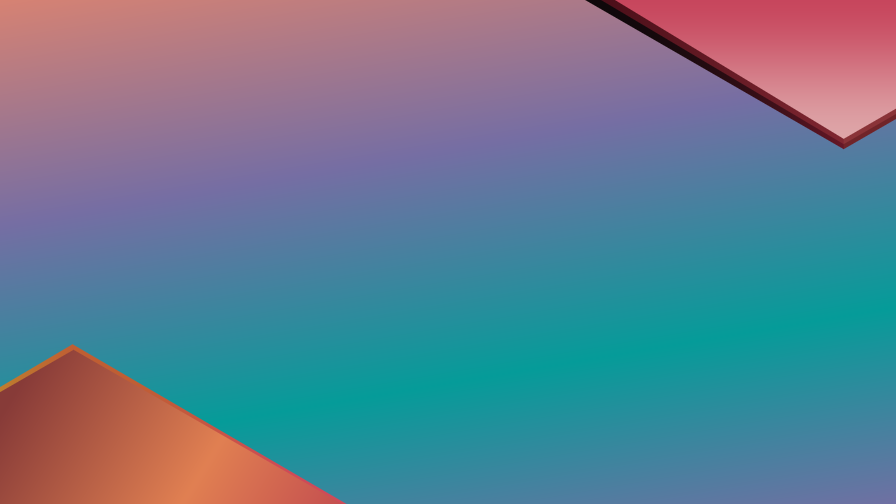
This background is drawn by a WebGL 2 fragment shader. Its source:

```glsl
#version 300 es
precision highp float;
// Two beveled angular panels in opposite corners over a slanted teal and violet gradient.
uniform vec2 u_resolution;
out vec4 outColor;

// Smooth coverage of a signed distance, positive inside.
float cover(float d) {
    return clamp(d * u_resolution.y + 0.5, 0.0, 1.0);
}

// Distance below a roof-shaped line with separate left and right slopes.
float roof(vec2 p, vec2 apex, float leftSlope, float rightSlope) {
    float x = p.x - apex.x;
    float slope = x < 0.0 ? leftSlope : rightSlope;
    return (p.y - apex.y - slope * abs(x)) * inversesqrt(1.0 + slope * slope);
}

vec3 backdrop(vec2 p) {
    vec3 salmon = vec3(0.84, 0.51, 0.45);
    vec3 violet = vec3(0.46, 0.43, 0.64);
    vec3 teal = vec3(0.02, 0.61, 0.60);
    float t = p.y + 0.17 * p.x;
    vec3 color = mix(salmon, violet, clamp(t / 0.449, 0.0, 1.0));
    color = mix(color, teal, clamp((t - 0.449) / 0.463, 0.0, 1.0));
    return mix(color, violet, clamp((t - 0.912) / 0.41, 0.0, 1.0));
}

// Rose panel pointing down, with a dark two-tone rim.
vec3 rosePanel(vec3 color, vec2 p) {
    vec2 q = vec2(p.x, -p.y);
    float along = clamp((p.x - 1.16) / 0.514, 0.0, 1.0);
    float rightSide = cover(p.x - 1.674);
    vec3 lower = mix(vec3(0.06, 0.03, 0.04), vec3(0.40, 0.09, 0.15), along * along);
    vec3 upper = mix(vec3(0.28, 0.05, 0.09), vec3(0.50, 0.15, 0.19), along);
    lower = mix(lower, vec3(0.44, 0.14, 0.16), rightSide);
    upper = mix(upper, vec3(0.54, 0.20, 0.22), rightSide);
    vec3 face = mix(vec3(0.78, 0.27, 0.36), vec3(0.87, 0.65, 0.66),
                    smoothstep(-0.02, 0.29, p.y));
    color = mix(color, lower, cover(roof(q, vec2(1.674, -0.296), 0.577, 0.577)));
    color = mix(color, upper, cover(roof(q, vec2(1.674, -0.286), 0.594, 0.577)));
    return mix(color, face, cover(roof(q, vec2(1.674, -0.2755), 0.607, 0.578)));
}

// Copper panel pointing up, with a diagonal sheen and a thin bright rim.
vec3 copperPanel(vec3 color, vec2 p) {
    float s = dot(p, vec2(0.85, 0.52));
    vec3 rim = mix(vec3(0.74, 0.49, 0.18), vec3(0.75, 0.37, 0.20),
                   clamp(p.x / 0.144, 0.0, 1.0));
    rim = mix(rim, vec3(0.81, 0.29, 0.35), smoothstep(0.22, 0.64, p.x));
    vec3 face = mix(vec3(0.53, 0.23, 0.22), vec3(0.88, 0.50, 0.32),
                    clamp((s - 0.43) / 0.396, 0.0, 1.0));
    face = mix(face, vec3(0.77, 0.31, 0.31), clamp((s - 0.826) / 0.27, 0.0, 1.0));
    color = mix(color, rim, cover(roof(p, vec2(0.144, 0.683), 0.590, 0.583)));
    return mix(color, face, cover(roof(p, vec2(0.146, 0.694), 0.576, 0.574)));
}

void main() {
    // Height is one unit, with y running downward from the top edge.
    vec2 p = gl_FragCoord.xy / u_resolution.y;
    p.y = 1.0 - p.y;
    vec3 color = backdrop(p);
    color = rosePanel(color, p);
    color = copperPanel(color, p);
    outColor = vec4(color, 1.0);
}
```
